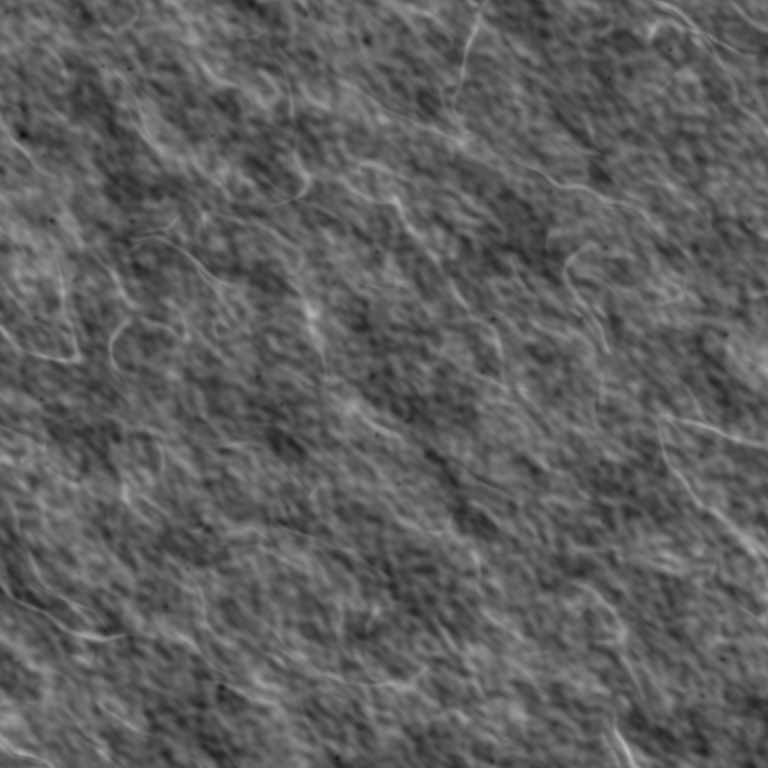
Reproduce this texture procedurally as a Shadertoy shader.

```glsl
// Grey weathered stone: soft clouds and a side-lit relief with a diagonal grain,
// crossed by broken pale veins of two sizes and sprinkled with small dark pits.
// Veins follow the zero lines of warped, stretched gradient noise.

#define BASE_GREY     0.347
#define GRAIN_ANGLE   0.70
#define CLOUD_AMOUNT  0.125
#define RELIEF_AMOUNT 0.64
#define RELIEF_STEP   0.0055
#define GRAIN_AMOUNT  0.13
#define VEIN_AMOUNT   0.15
#define VEIN_WIDTH    0.0042
#define VEIN_LAYERS   3
#define PIT_AMOUNT    0.13
#define PIT_CELLS     26.0
#define PIT_SHARE     0.15

vec2 hash22(vec2 p) {
    vec3 h = fract(vec3(p.xyx) * vec3(0.1031, 0.1030, 0.0973));
    h += dot(h, h.yzx + 33.33);
    return fract((h.xx + h.yz) * h.zy);
}

float cornerSlope(vec2 cell, vec2 offset) {
    float angle = 6.2832 * hash22(cell).x;
    return dot(vec2(cos(angle), sin(angle)), offset);
}

float gradientNoise(vec2 p) {
    vec2 i = floor(p), f = p - i;
    vec2 u = f * f * f * (f * (f * 6.0 - 15.0) + 10.0);
    vec2 e = vec2(1.0, 0.0);
    float low  = mix(cornerSlope(i, f), cornerSlope(i + e, f - e), u.x);
    float high = mix(cornerSlope(i + e.yx, f - e.yx), cornerSlope(i + 1.0, f - 1.0), u.x);
    return mix(low, high, u.y);
}

float fbm(vec2 p, int octaves, float gain) {
    float sum = 0.0, weight = 1.0;
    for (int i = 0; i < octaves; i++) {
        sum += weight * gradientNoise(p);
        p = mat2(1.6, 1.2, -1.2, 1.6) * p + 17.3;
        weight *= gain;
    }
    return sum;
}

// Bends straight features into crooked ones.
vec2 warp(vec2 p) {
    vec2 broad = vec2(gradientNoise(p * 8.0 + 3.7), gradientNoise(p * 8.0 + 41.2));
    vec2 fine = vec2(gradientNoise(p * 23.0 + 71.9), gradientNoise(p * 23.0 + 93.4));
    return p + 0.036 * broad + 0.014 * fine;
}

// Thin line of even width along a noise zero line, faded in and out by a mask.
float vein(vec2 p, float seed, float scale) {
    vec2 stretch = vec2(2.1, 5.4) * scale;
    vec2 e = vec2(0.002, 0.0);
    vec2 s = vec2(seed, seed * 1.7);
    float n = gradientNoise(p * stretch + s);
    vec2 slope = vec2(gradientNoise((p + e) * stretch + s),
                      gradientNoise((p + e.yx) * stretch + s)) - n;
    float dist = abs(n) / max(length(slope) / e.x, 1.5 * scale);
    float mask = smoothstep(0.0, 0.36, gradientNoise(p * vec2(4.5, 7.0) * scale + s.yx + 9.1));
    float width = VEIN_WIDTH * mix(0.7, 1.3, mask);
    float core = exp(-dist * dist / (width * width));
    float halo = exp(-dist * dist / (14.0 * width * width));
    return mask * (core + 0.2 * halo);
}

float pits(vec2 p) {
    vec2 cell = floor(p * PIT_CELLS);
    vec2 centre = 0.2 + 0.6 * hash22(cell + 57.0);
    vec2 pick = hash22(cell + 113.0);
    float radius = mix(0.0028, 0.0052, pick.y);
    float dist = length(fract(p * PIT_CELLS) - centre) / PIT_CELLS;
    float depth = 1.0 - pick.x / PIT_SHARE;
    return sqrt(max(depth, 0.0)) * exp(-dist * dist / (radius * radius));
}

// Height of the rough surface, slightly longer along the grain.
float surface(vec2 p) {
    return fbm(p * vec2(8.5, 10.5), 4, 0.58);
}

void mainImage(out vec4 fragColor, in vec2 fragCoord) {
    vec2 p = fragCoord / iResolution.y;

    // Frame aligned with the grain, running down to the right
    vec2 along = vec2(cos(GRAIN_ANGLE), -sin(GRAIN_ANGLE));
    vec2 across = vec2(-along.y, along.x);
    vec2 q = vec2(dot(p, along), dot(p, across)) + 5.0;
    vec2 bent = warp(q);

    // Clouds, relief lit across the grain, and fine streaks
    float grey = BASE_GREY;
    grey += CLOUD_AMOUNT * fbm(bent * vec2(6.0, 8.0), 3, 0.62);
    vec2 lightStep = vec2(0.0, RELIEF_STEP);
    grey += 0.5 * RELIEF_AMOUNT * (surface(q + lightStep) - surface(q - lightStep));
    vec2 streak = mix(q, bent, 0.2);
    grey += GRAIN_AMOUNT * gradientNoise(streak * vec2(52.0, 88.0));

    // Pale veins, long ones and short faint ones, then dark pits
    float veins = 0.0;
    for (int i = 0; i < VEIN_LAYERS; i++) {
        float seed = 13.7 + 29.3 * float(i);
        veins = max(veins, vein(bent, seed, 1.0));
        veins = max(veins, 0.6 * vein(bent, seed + 7.9, 2.3));
    }
    grey += VEIN_AMOUNT * veins;
    grey -= PIT_AMOUNT * pits(p);

    fragColor = vec4(vec3(clamp(grey, 0.0, 1.0)), 1.0);
}
```
